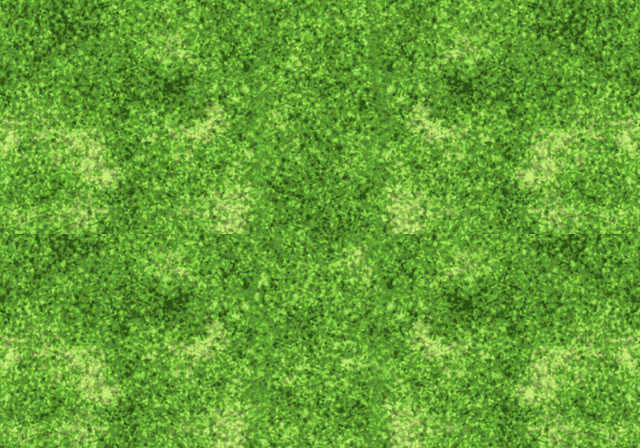
Give the GLSL for this texture, as a WebGL 2 fragment shader.

```glsl
#version 300 es
precision highp float;
// A worn lawn: one mottled panel of turf, mirrored left to right and repeated
// in two rows with a faint seam, with an unmirrored strip blended down the middle.
// Crossed, stretched noise makes the blades; soft blotches make lush and dry areas.

uniform vec2 u_resolution;
out vec4 fragColor;

float hash(vec2 p) {
    vec3 q = fract(p.xyx * vec3(0.1031, 0.1030, 0.0973));
    q += dot(q, q.yzx + 33.33);
    return fract((q.x + q.y) * q.z);
}

// Value noise centred on zero
float noise(vec2 p) {
    vec2 i = floor(p), f = fract(p);
    f = f * f * (3.0 - 2.0 * f);
    float low = mix(hash(i), hash(i + vec2(1, 0)), f.x);
    float high = mix(hash(i + vec2(0, 1)), hash(i + vec2(1, 1)), f.x);
    return mix(low, high, f.y) - 0.5;
}

// Short blades lying in several directions
float blades(vec2 p) {
    float sum = 0.0;
    for (int i = 0; i < 4; i++) {
        float a = 0.35 + 0.785 * float(i);
        vec2 along = vec2(cos(a), sin(a));
        vec2 q = vec2(dot(p, along), dot(p, vec2(-along.y, along.x)));
        sum += noise(q * vec2(105.0, 235.0) + 37.0 * float(i) + 300.0);
    }
    return sum;
}

// Soft clumps of several sizes
float clumps(vec2 p) {
    float sum = 0.0, weight = 1.0, scale = 11.0;
    for (int i = 0; i < 4; i++) {
        sum += weight * noise(p * scale + 19.0 * float(i) + 100.0);
        scale *= 2.1;
        weight *= 0.78;
    }
    return sum;
}

float blotch(vec2 p, vec4 spot) {
    vec2 d = (p - spot.xy) / spot.z;
    return spot.w * exp(-dot(d, d));
}

// x: brightness in standard deviations, y: dryness
vec2 turf(vec2 p, float patches) {
    float clump = clumps(p);
    float tone = 2.0 * blades(p) + 0.95 * clump + 0.62 * patches;
    float dry = 0.65 * patches + 0.7 * clump + 1.1 * noise(p * 130.0 + 500.0);
    return vec2(tone, dry);
}

// Mirrored panel: x runs out from the centre, y runs down from the seam
vec2 sidePanel(vec2 p) {
    // centre, radius, strength: positive is dry, negative is lush
    const vec4 spots[12] = vec4[12](
        vec4(0.245, 0.225, 0.050, 1.5), vec4(0.335, 0.085, 0.045, 1.1),
        vec4(0.490, 0.335, 0.055, 0.9), vec4(0.660, 0.240, 0.070, 0.9),
        vec4(0.550, 0.290, 0.050, 0.8), vec4(0.210, 0.435, 0.075, 0.9),
        vec4(0.325, 0.155, 0.050, -1.5), vec4(0.640, 0.075, 0.100, -1.1),
        vec4(0.630, 0.370, 0.070, -1.0), vec4(0.450, 0.110, 0.080, -0.8),
        vec4(0.400, 0.405, 0.070, -0.8), vec4(0.260, 0.055, 0.040, -0.9));
    vec2 warped = p + 0.045 * vec2(noise(p * 22.0 + 60.0), noise(p * 22.0 + 90.0));
    float patches = 0.5 * smoothstep(0.1, 0.45, p.y) - 0.2;
    for (int i = 0; i < 12; i++) patches += blotch(warped, spots[i]);
    return turf(p, patches);
}

// Middle strip: continuous, with its own patches
vec2 middleStrip(vec2 p) {
    const vec4 spots[6] = vec4[6](
        vec4(0.040, 0.155, 0.050, -1.1), vec4(0.050, 0.510, 0.050, -1.3),
        vec4(-0.040, 0.440, 0.070, -0.7), vec4(0.105, 0.560, 0.040, 1.4),
        vec4(0.040, 0.455, 0.030, 1.0), vec4(0.070, 0.720, 0.050, 0.6));
    vec2 warped = p + 0.045 * vec2(noise(p * 22.0 + 70.0), noise(p * 22.0 + 40.0));
    float patches = -0.1;
    for (int i = 0; i < 6; i++) patches += blotch(warped, spots[i]);
    return turf(p + 3.0, patches);
}

vec3 grassColour(vec2 t) {
    vec3 c = mix(vec3(0.17, 0.32, 0.07), vec3(0.23, 0.41, 0.11), smoothstep(-2.4, -1.5, t.x));
    c = mix(c, vec3(0.34, 0.54, 0.18), smoothstep(-1.6, -0.7, t.x));
    c = mix(c, vec3(0.36, 0.61, 0.18), smoothstep(-0.7, 0.0, t.x));
    c = mix(c, vec3(0.43, 0.70, 0.22), smoothstep(0.0, 0.7, t.x));
    c = mix(c, vec3(0.54, 0.81, 0.26), smoothstep(0.6, 1.3, t.x));
    c = mix(c, vec3(0.70, 0.88, 0.44), smoothstep(1.4, 2.4, t.x));
    // Straw keeps the light and shade of the blades
    vec3 straw = vec3(0.63, 0.76, 0.38) * (1.0 + 0.16 * clamp(t.x - 0.6, -2.5, 1.5));
    return mix(c, straw, 0.85 * smoothstep(0.3, 1.0, t.y));
}

void main() {
    vec2 p = gl_FragCoord.xy / u_resolution.y;
    float x = p.x - 0.497 * u_resolution.x / u_resolution.y;
    float down = 1.0 - p.y;

    // Two rows, the lower one starting again at the seam
    vec2 upper = sidePanel(vec2(abs(x), down - 0.037));
    vec2 lower = sidePanel(vec2(abs(x), down - 0.522));
    vec2 lawn = mix(upper, lower, smoothstep(0.521, 0.523, down));

    // Blend in the middle strip along a ragged border
    float border = abs(x) + 0.05 * noise(vec2(x, down) * 18.0 + 200.0);
    lawn = mix(middleStrip(vec2(x, down)), lawn, smoothstep(0.11, 0.16, border));
    fragColor = vec4(grassColour(lawn), 1.0);
}
```
